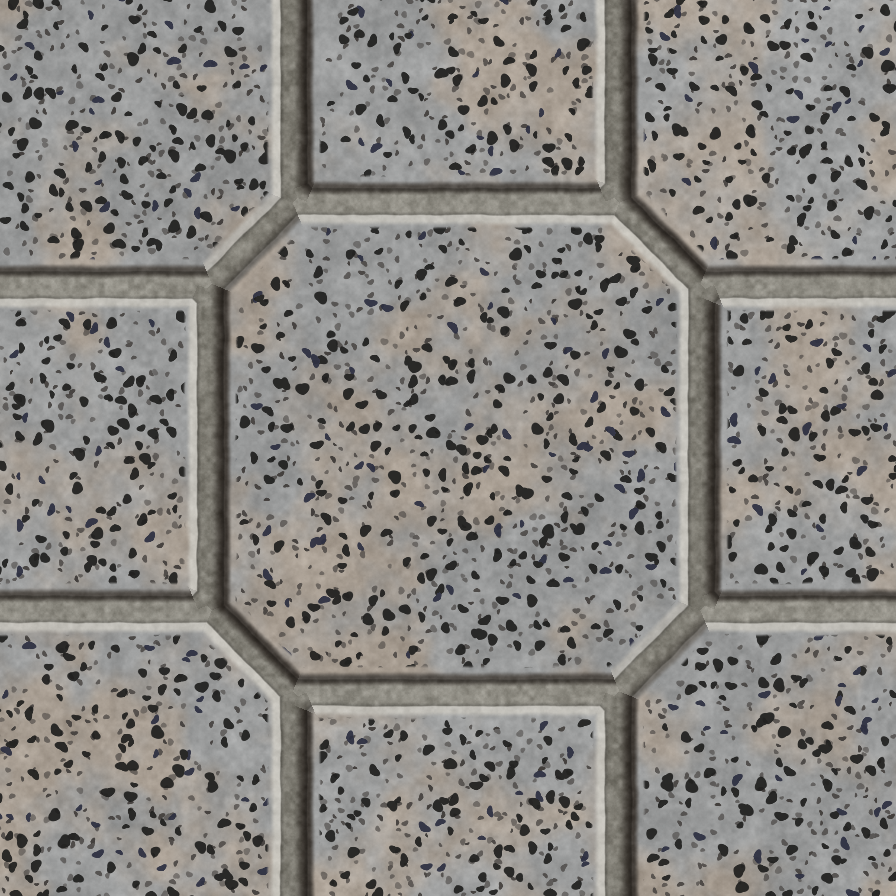
This texture is drawn by a WebGL 2 fragment shader. Its source:

```glsl
#version 300 es
precision highp float;

uniform vec2 u_resolution;
out vec4 fragColor;

// Integer hash: two values in 0..1 per lattice cell
vec2 hash2(vec2 cell, int seed) {
  uvec2 v = uvec2(ivec2(cell) + ivec2(seed * 131, seed * 57));
  v = v * 1664525u + 1013904223u;
  v.x += v.y * 1664525u;
  v.y += v.x * 1664525u;
  v ^= v >> 16u;
  v.x += v.y * 1664525u;
  v.y += v.x * 1664525u;
  v ^= v >> 16u;
  return vec2(v & 65535u) / 65535.0;
}

float noise(vec2 p, int seed) {
  vec2 i = floor(p), f = fract(p);
  f = f * f * (3.0 - 2.0 * f);
  return mix(mix(hash2(i, seed).x, hash2(i + vec2(1, 0), seed).x, f.x),
             mix(hash2(i + vec2(0, 1), seed).x, hash2(i + vec2(1, 1), seed).x, f.x), f.y);
}

float fbm(vec2 p, int seed) {
  float sum = 0.0, gain = 0.5;
  for (int i = 0; i < 4; i++) {
    sum += gain * noise(p, seed + i);
    p *= 2.03;
    gain *= 0.5;
  }
  return sum / 0.9375;
}

// Square with cut corners: xy = outward normal, z = signed distance
vec3 cutSquare(vec2 p, float halfSide, float cut) {
  vec2 q = abs(p), s = vec2(p.x < 0.0 ? -1.0 : 1.0, p.y < 0.0 ? -1.0 : 1.0);
  vec3 side = q.x > q.y ? vec3(s.x, 0.0, q.x - halfSide) : vec3(0.0, s.y, q.y - halfSide);
  vec3 corner = vec3(s * 0.7071, dot(q, vec2(0.7071)) - cut);
  return corner.z > side.z ? corner : side;
}

// Scattered elongated stone chips: x = coverage, y = random tone
vec2 chips(vec2 p, float grid, float radius, float density, int seed) {
  vec2 base = floor(p * grid), result = vec2(0.0);
  float blur = max(0.0008, 0.7 / u_resolution.y);
  for (int y = -1; y <= 1; y++)
  for (int x = -1; x <= 1; x++) {
    vec2 cell = base + vec2(x, y);
    vec2 kind = hash2(cell, seed), shape = hash2(cell, seed + 1);
    if (kind.x > density) continue;
    vec2 d = p - (cell + hash2(cell, seed + 2)) / grid;
    float angle = 6.2832 * shape.x, c = cos(angle), s = sin(angle);
    d = mat2(c, -s, s, c) * d;
    d.y += 0.25 * abs(d.x);
    float size = radius * mix(0.65, 1.25, shape.y);
    float edge = length(d * vec2(1.0, mix(1.2, 2.0, kind.y))) - size;
    float cover = 1.0 - smoothstep(-blur, blur, edge);
    if (cover > result.x) result = vec2(cover, kind.y);
  }
  return result;
}

void main() {
  vec2 p = gl_FragCoord.xy / u_resolution;
  float pixel = 1.0 / u_resolution.y;

  // Nearest tile: octagons and squares alternate like a checkerboard
  vec2 local = p - vec2(0.509, 0.501), nearest = round(local / 0.455), tileId = nearest;
  vec3 tile = vec3(0.0, 0.0, 9.0);
  for (int y = -1; y <= 1; y++)
  for (int x = -1; x <= 1; x++) {
    vec2 id = nearest + vec2(x, y), q = local - id * 0.455;
    bool octagon = mod(id.x + id.y, 2.0) < 0.5;
    vec3 candidate = octagon ? cutSquare(q, 0.259, 0.308) : cutSquare(q, 0.166, 0.231);
    if (candidate.z < tile.z) { tile = candidate; tileId = id; }
  }
  float d = tile.z + 0.0025 * (fbm(p * 45.0, 3) - 0.5);
  float light = dot(tile.xy, vec2(0.86, 0.51));
  float grain = fbm(p * 150.0, 11) - 0.5;

  // Mottled stone face with warm patches
  vec3 face = mix(vec3(0.61, 0.615, 0.615), vec3(0.665, 0.625, 0.58),
                  smoothstep(0.42, 0.72, fbm(p * 11.0, 21)));
  face += 0.13 * (fbm(p * 38.0, 31) - 0.5) + 0.12 * grain;
  face += 0.03 * (hash2(tileId, 41).x - 0.5);

  // Dark chips, some slightly blue, kept off the rim
  float inner = 1.0 - smoothstep(-0.016, -0.012, d);
  vec2 large = chips(p, 48.0, 0.0066, 0.62, 51);
  vec2 small = chips(p + 0.37, 72.0, 0.0038, 0.48, 61);
  vec3 chipColor = mix(vec3(0.12, 0.12, 0.115), vec3(0.17, 0.18, 0.25), step(0.82, large.y));
  face = mix(face, vec3(0.26, 0.245, 0.235), small.x * inner * mix(0.5, 1.0, small.y));
  face = mix(face, chipColor, large.x * inner * 0.92);

  // Rounded rim, lit from the upper right
  float rim = smoothstep(-0.013, -0.006, d);
  vec3 rimColor = light > 0.0 ? mix(vec3(0.64, 0.63, 0.61), vec3(0.79, 0.78, 0.75), min(light * 1.7, 1.0))
                              : mix(vec3(0.55, 0.54, 0.52), vec3(0.25, 0.23, 0.21), min(-light * 1.5, 1.0));
  face = mix(face, rimColor + 0.12 * grain, rim * (light > 0.0 ? 0.9 : smoothstep(-0.010, -0.002, d)));

  // Sandy joint with the shadow beside unlit rims
  vec3 joint = vec3(0.56, 0.55, 0.515) + 0.24 * grain - 0.07 * abs(tile.x);
  float reach = mix(0.009, 0.016, abs(tile.x));
  float shade = (1.0 - smoothstep(0.002, reach, d)) * clamp(-light * 1.5, 0.0, 1.0);
  joint = mix(joint, vec3(0.19, 0.17, 0.15) + 0.1 * grain, shade * 0.92);
  joint *= 1.0 - 0.2 * (1.0 - smoothstep(0.0, 0.005, d));

  vec3 color = mix(face, joint, smoothstep(-pixel, pixel, d));
  fragColor = vec4(clamp(color, 0.0, 1.0), 1.0);
}
```
